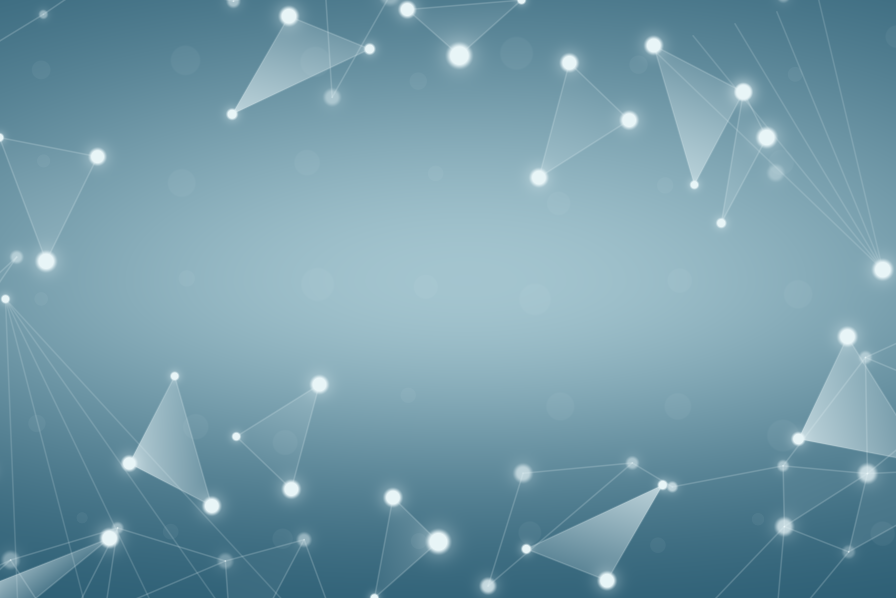
Write a Shadertoy shader that draws this background.

```glsl
// Glowing network of nodes, threads and glass triangles framing a soft blue light.
#define DEEP vec3(0.14, 0.34, 0.43)
#define PALE vec3(0.64, 0.77, 0.81)
#define GLOW vec3(0.91, 0.96, 0.97)
#define LIGHT_CENTER vec2(0.78, 0.53)
#define CLEARING vec2(0.74, 0.25)
#define CELL 0.155
#define NODE_SHARE 0.68
#define THREAD_ALPHA 0.2
#define THREAD_WIDTH 0.0009

float hash(vec2 v) {
    return fract(sin(dot(v, vec2(127.1, 311.7))) * 43758.5);
}

vec2 hash2(vec2 v) {
    return vec2(hash(v), hash(v + 37.4));
}

void blend(inout vec3 col, float alpha) {
    col = mix(col, GLOW, clamp(alpha, 0.0, 1.0));
}

// Bright core with a soft halo
float node(vec2 p, vec2 center, float r) {
    float d = length(p - center) / r;
    return 0.8 * (1.0 - smoothstep(0.55, 1.15, d)) + 0.35 * exp(-0.55 * d * d);
}

float thread(vec2 p, vec2 a, vec2 b) {
    vec2 ab = b - a;
    float h = clamp(dot(p - a, ab) / dot(ab, ab), 0.0, 1.0);
    float d = length(p - a - h * ab);
    float px = 1.0 / iResolution.y;
    return THREAD_ALPHA * (1.0 - smoothstep(0.0, THREAD_WIDTH + px, d));
}

// Signed distance to the line through a and b
float side(vec2 p, vec2 a, vec2 b) {
    vec2 n = normalize(b - a);
    return n.x * (p.y - a.y) - n.y * (p.x - a.x);
}

// Triangle that fades from its apex to the far edge
float glass(vec2 p, vec2 apex, vec2 b, vec2 c) {
    float turn = side(c, apex, b) < 0.0 ? -1.0 : 1.0;
    float base = turn * side(p, b, c);
    float flanks = min(turn * side(p, apex, b), turn * side(p, c, apex));
    float px = 0.7 / iResolution.y;
    float fade = clamp(base / abs(side(apex, b, c)), 0.0, 1.0);
    return smoothstep(-px, px, min(base, flanks)) * mix(0.28, 1.0, fade);
}

// Glass triangle with a node of radius r on each corner
void panel(inout vec3 col, vec2 p, vec2 a, vec2 b, vec2 c, float alpha, vec3 r) {
    blend(col, alpha * glass(p, a, b, c));
    blend(col, thread(p, a, b) + thread(p, b, c) + thread(p, c, a));
    blend(col, node(p, a, r.x) + node(p, b, r.y) + node(p, c, r.z));
}

vec2 nodeAt(vec2 id) {
    return (id + 0.12 + 0.76 * hash2(id)) * CELL;
}

// Nodes live outside the oval clearing
float present(vec2 id) {
    float oval = length((nodeAt(id) - vec2(0.75, 0.5)) / CLEARING);
    return step(1.0, oval) * step(hash(id + 9.3), NODE_SHARE);
}

// Scattered nodes, joined to their lattice neighbours
void mesh(inout vec3 col, vec2 p) {
    vec2 cell = floor(p / CELL);
    float lines = 0.0, dots = 0.0, fill = 0.0;
    for (int j = -1; j <= 1; j++)
    for (int i = -1; i <= 1; i++) {
        vec2 id = cell + vec2(i, j);
        if (present(id) < 0.5) continue;
        vec2 a = nodeAt(id), right = id + vec2(1, 0), up = id + vec2(0, 1);
        vec2 slant = id + vec2(1, 1);
        lines += present(right) * thread(p, a, nodeAt(right));
        lines += present(up) * thread(p, a, nodeAt(up));
        lines += present(slant) * thread(p, a, nodeAt(slant));
        float filled = present(up) * present(slant) * step(0.5, hash(id + 5.1));
        fill += 0.09 * filled * glass(p, a, nodeAt(up), nodeAt(slant));
        float size = mix(0.008, 0.02, hash(id + 2.7));
        dots += mix(0.3, 0.8, hash(id + 6.2)) * node(p, a, size);
    }
    blend(col, fill);
    blend(col, lines);
    blend(col, dots);
}

void mainImage(out vec4 fragColor, in vec2 fragCoord) {
    vec2 p = fragCoord / iResolution.y;
    p.x += 0.75 - 0.5 * iResolution.x / iResolution.y;

    // Backdrop light, falling off faster below
    vec2 q = p - LIGHT_CENTER;
    q /= vec2(1.15, q.y > 0.0 ? 0.45 : 0.365);
    vec3 col = mix(DEEP, PALE, exp(-dot(q, q)));

    // Faint drifting discs
    vec2 id = floor(p / 0.2);
    vec2 disc = (id + 0.3 + 0.4 * hash2(id + 4.0)) * 0.2;
    float discSize = mix(0.01, 0.03, hash(id));
    blend(col, 0.05 * (1.0 - smoothstep(0.85, 1.0, length(p - disc) / discSize)));

    mesh(col, p);

    // Long threads fanning out from the two side hubs
    vec2 leftHub = vec2(0.01, 0.5), rightHub = vec2(1.477, 0.549);
    for (float k = 0.0; k < 5.0; k++) {
        blend(col, 0.8 * thread(p, leftHub, vec2(0.03 + 0.11 * k, 0.0)));
        blend(col, 0.8 * thread(p, rightHub, vec2(1.09 + 0.07 * k, 0.92 + 0.02 * k)));
    }
    blend(col, node(p, leftHub, 0.008) + node(p, rightHub, 0.018));

    // Faint panels
    panel(col, p, vec2(0.902, 0.703), vec2(0.953, 0.895), vec2(1.053, 0.799), 0.18, vec3(0.016));
    panel(col, p, vec2(1.207, 0.627), vec2(1.244, 0.846), vec2(1.283, 0.77), 0.16, vec3(0.009, 0.015, 0.018));
    panel(col, p, vec2(0.078, 0.563), vec2(0.0, 0.77), vec2(0.164, 0.738), 0.14, vec3(0.018, 0.008, 0.015));
    panel(col, p, vec2(0.535, 0.357), vec2(0.396, 0.27), vec2(0.488, 0.182), 0.16, vec3(0.016, 0.008, 0.016));
    panel(col, p, vec2(0.734, 0.094), vec2(0.658, 0.168), vec2(0.627, 0.0), 0.2, vec3(0.021, 0.016, 0.008));
    panel(col, p, vec2(0.769, 0.907), vec2(0.682, 0.984), vec2(0.873, 1.0), 0.18, vec3(0.022, 0.015, 0.008));

    // Bright panels
    panel(col, p, vec2(0.389, 0.809), vec2(0.484, 0.973), vec2(0.619, 0.918), 0.62, vec3(0.01, 0.017, 0.01));
    panel(col, p, vec2(1.162, 0.691), vec2(1.094, 0.924), vec2(1.244, 0.846), 0.5, vec3(0.008, 0.016, 0.015));
    panel(col, p, vec2(0.217, 0.225), vec2(0.293, 0.371), vec2(0.355, 0.154), 0.68, vec3(0.014, 0.008, 0.016));
    panel(col, p, vec2(1.336, 0.266), vec2(1.418, 0.437), vec2(1.55, 0.225), 0.7, vec3(0.012, 0.017, 0.01));
    panel(col, p, vec2(1.109, 0.189), vec2(0.881, 0.082), vec2(1.016, 0.029), 0.7, vec3(0.009, 0.009, 0.016));
    panel(col, p, vec2(-0.02, 0.02), vec2(0.184, 0.1), vec2(0.0, -0.05), 0.6, vec3(0.01, 0.017, 0.01));

    fragColor = vec4(col, 1.0);
}
```
